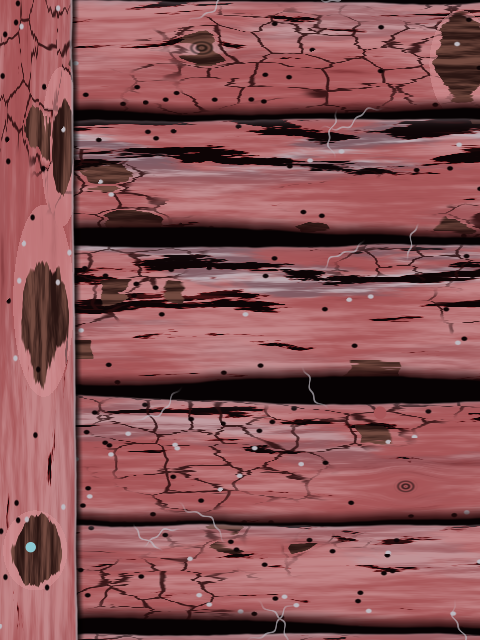
Give the GLSL for this texture, as a Shadertoy shader.

```glsl
const vec3 PINK = vec3(.76, .52, .53), RED = vec3(.65, .33, .34);
const vec3 DARK_RED = vec3(.38, .10, .11), BLACK = vec3(.05, .015, .02);
const vec3 PALE = vec3(.74, .72, .75), MAUVE = vec3(.46, .36, .40);

// Gaps between boards, bottom to top, and the wear of the board above each
const int GAPS = 6;
const float gapY[GAPS] = float[GAPS](.018, .185, .388, .627, .820, 1.0);
const float gapHalf[GAPS] = float[GAPS](.008, .003, .014, .010, .006, .003);
const float boardWear[GAPS] = float[GAPS](.30, .50, .90, 1.0, .35, .3);

vec2 hash2(vec2 p) {
    return fract(sin(vec2(dot(p, vec2(127.1, 311.7)), dot(p, vec2(269.5, 183.3)))) * 43758.5);
}

// Layered, rotated sines, roughly -1 to 1
float layers(vec2 p) {
    float sum = 0., amp = .5;
    for (int i = 0; i < 6; i++) {
        sum += amp * sin(p.y + 1.6 * sin(p.x + float(i)));
        p = mat2(.8, .6, -.6, .8) * p * 1.9 + .5 * sin(p.yx) + vec2(3.1, 1.7);
        amp *= .6;
    }
    return sum;
}

// Cellular noise: nearest distance, border distance, cell id
vec3 cells(vec2 p) {
    vec2 base = floor(p);
    vec3 best = vec3(9., 9., 0.);
    for (int j = -1; j <= 1; j++)
    for (int i = -1; i <= 1; i++) {
        vec2 cell = base + vec2(i, j);
        float d = length(cell + hash2(cell) - p);
        if (d < best.x) best = vec3(d, best.x, hash2(cell + 51.).x);
        else best.y = min(best.y, d);
    }
    return vec3(best.x, best.y - best.x, best.z);
}

vec3 toneColor(float t) {
    vec3 c = mix(BLACK, DARK_RED, smoothstep(0., .28, t));
    c = mix(c, RED, smoothstep(.25, .55, t));
    c = mix(c, PINK, smoothstep(.55, .85, t));
    return mix(c, PALE, smoothstep(.9, 1.15, t));
}

float blob(vec2 p, vec2 center, vec2 size) { return 1. - length((p - center) / size); }

// Grain runs along p.x; wear opens fissures, bare > 0 strips the paint
vec3 paintedWood(vec2 p, float wear, float bare) {
    vec2 g = p * vec2(7., 85.);
    float height = layers(g);
    float relief = height - layers(g + vec2(0., .5));
    float broad = layers(p * vec2(5., 14.) + 7.);
    float ridge = layers(p * vec2(11., 110.) + 20.);
    float fissure = smoothstep(0., .25, ridge - mix(.95, .12, wear) + .25 * broad);
    vec3 color = toneColor(.68 + .14 * relief + .15 * broad - .75 * fissure);

    // Weathered silver on the raised fibres
    float silver = wear * smoothstep(.0, .6, layers(p * vec2(6., 40.) + 40.));
    color = mix(color, mix(MAUVE, PALE, smoothstep(-.3, .5, relief)), silver * (1. - fissure) * .85);

    // Cracked paint and stripped chips
    vec3 flake = cells(p * vec2(13., 30.) + .35 * vec2(broad, height));
    float peel = smoothstep(.2, .5, layers(p * vec2(4., 7.) + 60.));
    color = mix(color, DARK_RED * .4, .85 * peel * (1. - smoothstep(.02, .09, flake.y)));
    float edge = max(bare + .35 * broad + .2 * height, step(.95, flake.z) * (flake.y - .2) - .02);
    float chip = smoothstep(0., .06, edge);
    vec3 wood = mix(vec3(.16, .08, .07), vec3(.45, .29, .25), smoothstep(-.7, .7, relief));
    color = mix(color, PINK * 1.1, .6 * smoothstep(-.12, 0., edge) * (1. - chip) * step(-.4, bare));
    color = mix(color, wood, chip);

    // Pits and pale specks
    vec3 speck = cells(p * vec2(45., 60.));
    float dotMask = 1. - smoothstep(.12, .28, speck.x);
    color = mix(color, BLACK, dotMask * step(.93, speck.z));
    return mix(color, PALE, dotMask * step(speck.z, .03));
}

// Draws grain around a knot
vec2 bendGrain(vec2 p, vec2 center, vec2 size) {
    vec2 d = (p - center) / size;
    return p - vec2(0., .8 * d.y * size.y * exp(-dot(d, d)));
}

float knotShade(vec2 p, vec2 center, vec2 size) {
    float r = length((p - center) / size);
    return mix(1., .68 + .3 * sin(r * 24.), smoothstep(.75, .3, r));
}

vec3 boards(vec2 p) {
    float above = 1., below = 1.;
    int board = 0;
    for (int i = 0; i < GAPS; i++) {
        float wobble = .005 * layers(vec2(p.x * 6., float(i) * 4.));
        float d = p.y - gapY[i] - wobble;
        float halfWidth = gapHalf[i] * (1. + .5 * sin(p.x * 7. + float(i) * 2.));
        if (d > 0.) { above = d - halfWidth; board = i; }
        else below = min(below, -d - halfWidth);
    }
    float rise = above / max(above + below, .001);
    float wear = boardWear[board] * (.15 + .85 * smoothstep(.35, .65, rise));
    vec2 knotA = vec2(.315, .925), knotB = vec2(.634, .24);
    vec2 sizeA = vec2(.06, .035), sizeB = vec2(.045, .03);
    vec2 grain = bendGrain(bendGrain(p, knotA, sizeA), knotB, sizeB);
    vec3 color = paintedWood(grain + float(board) * vec2(2.3, 0.), wear, blob(p, vec2(.72, .9), vec2(.035, .06)));
    color *= knotShade(p, knotA, sizeA * .6) * knotShade(p, knotB, sizeB * .6);

    // Rounded undersides, lit upper lips and dark gaps
    color = mix(DARK_RED * .35, color, smoothstep(-.004, .024, above));
    color = mix(color, mix(MAUVE, PALE, .4), .6 * exp(-max(below, 0.) / .005));
    return mix(BLACK * .5, color, smoothstep(-.001, .003, min(above, below)));
}

// Curled cobweb threads caught at the gaps
float webs(vec2 p, float pixel) {
    float cover = 0.;
    for (int i = 0; i < 14; i++) {
        vec2 h = hash2(vec2(i, 17)), k = hash2(vec2(i, 43));
        vec2 q = p - vec2(.14 + .6 * h.x, gapY[i % GAPS] + .06 * (h.y - .5));
        float a = 3.1 * k.x;
        q = mat2(cos(a), -sin(a), sin(a), cos(a)) * q;
        float d = abs(q.y - .007 * sin(q.x * 75. + 6. * k.y) - .002 * sin(q.x * 260.));
        float span = 1. - smoothstep(.015, .03 + .03 * k.y, abs(q.x));
        cover = max(cover, span * (1. - smoothstep(.0004, .0008 + pixel, d)));
    }
    return cover;
}

void mainImage(out vec4 fragColor, in vec2 fragCoord) {
    float pixel = 1. / iResolution.y;
    vec2 p = fragCoord * pixel;
    vec3 color = boards(p);
    color = mix(color, PALE, .7 * webs(p, pixel));
    color = mix(color, RED, smoothstep(0., .2, blob(p, vec2(.594, .355), vec2(.011))));

    // Upright post with stripped patches and a nail
    float side = .121 - .009 * p.y + .0015 * layers(vec2(p.y * 12., 2.)) - p.x;
    float bare = max(blob(p, vec2(.068, .53), vec2(.038, .12)), blob(p, vec2(.095, .77), vec2(.025, .10)));
    bare = max(bare, blob(p, vec2(.055, .14), vec2(.04, .05)));
    vec3 post = paintedWood(vec2(p.y, p.x) + vec2(5., 3.), .08, bare - .15);
    post = mix(post, PALE * .85, .7 * (1. - smoothstep(.001, .005, side)));
    post = mix(post, vec3(.55, .78, .82), smoothstep(0., .2, blob(p, vec2(.048, .145), vec2(.009))));
    color *= mix(.25, 1., smoothstep(0., .012, -side));
    color = mix(color, post, smoothstep(-pixel, pixel, side));
    fragColor = vec4(color, 1.);
}
```
